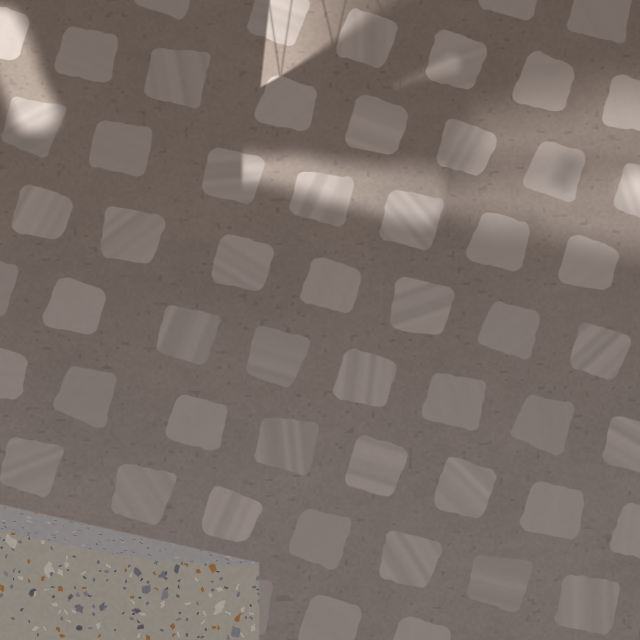
Write a three.js fragment shader that draws this pattern.

```glsl
// Slanted rows of pale rounded tiles set in rough taupe plaster, with a wider seam,
// dappled sunlight and a terrazzo block in the lower left corner.
// A skewed lattice places the tiles; soft capsules and half planes shape the light.
varying vec2 vUv;

float hash(vec2 p) {
  vec3 q = fract(vec3(p.xyx) * 0.1031);
  q += dot(q, q.yzx + 33.33);
  return fract((q.x + q.y) * q.z);
}

vec2 hash2(vec2 p) { return vec2(hash(p), hash(p + 47.3)); }

float noise(vec2 p) {
  vec2 i = floor(p), f = fract(p);
  f = f * f * (3.0 - 2.0 * f);
  return mix(mix(hash(i), hash(i + vec2(1, 0)), f.x),
             mix(hash(i + vec2(0, 1)), hash(i + vec2(1, 1)), f.x), f.y);
}

float cross2(vec2 a, vec2 b) { return a.x * b.y - a.y * b.x; }

mat2 rotation(float a) { return mat2(cos(a), sin(a), -sin(a), cos(a)); }

// Signed distance to the line a-b, positive on its left
float side(vec2 p, vec2 a, vec2 b) { return cross2(normalize(b - a), p - a); }

float roundBox(vec2 p, vec2 halfSize, float r) {
  vec2 q = abs(p) - halfSize + r;
  return length(max(q, 0.0)) + min(max(q.x, q.y), 0.0) - r;
}

// Blurred capsule whose radius runs from r0 to r1
float glow(vec2 p, vec2 a, vec2 b, float r0, float r1, float blur) {
  float t = clamp(dot(p - a, b - a) / dot(b - a, b - a), 0.0, 1.0);
  return 1.0 - smoothstep(-blur, blur, length(p - mix(a, b, t)) - mix(r0, r1, t));
}

// Lattice position: alternate rows shift, and a seam opens left of column zero
vec2 latticeCoord(vec2 p, vec2 origin, vec2 stepX, vec2 stepY) {
  vec2 d = p - origin;
  vec2 q = vec2(cross2(d, stepY), cross2(stepX, d)) / cross2(stepX, stepY);
  q.x += 0.369 * mod(floor(q.y + 0.5), 2.0);
  q.x += clamp(-q.x - 0.5, 0.0, 0.25);
  return q;
}

vec3 plaster(vec2 p) {
  vec3 c = mix(vec3(0.455, 0.415, 0.395), vec3(0.395, 0.345, 0.315), smoothstep(0.1, 1.0, p.y));
  float mottling = noise(p * 9.0) - 0.5 + 0.6 * (noise(p * vec2(35.0, 60.0)) - 0.5);
  float grain = noise(p * 230.0) - 0.5;
  float pits = smoothstep(0.83, 0.95, noise(p * vec2(120.0, 160.0) + 9.0));
  return c * (1.0 + 0.045 * mottling + 0.05 * grain - 0.08 * pits);
}

vec3 addTiles(vec3 wall, vec2 p) {
  vec2 q = latticeCoord(p, vec2(0.379, 0.589), vec2(0.1393, -0.0345), vec2(-0.0354, -0.1243));
  vec2 id = floor(q + 0.5), h = hash2(id + 60.0), k = hash2(id + 130.0);
  vec2 d = (q - id) * vec2(0.1435, 0.1293);
  // Each tile is slightly turned, tapered and rough at its rim
  vec2 e = rotation((h.x - 0.5) * 0.16) * d;
  e *= 1.0 + (k - 0.5) * e.yx * 5.0;
  float rim = (noise(p * 90.0) - 0.5) * 0.003;
  float dist = roundBox(e, vec2(0.043, 0.0395) + (h - 0.5) * 0.005, 0.011 + 0.006 * k.y) + rim;
  float veins = noise(vec2(dot(d, vec2(cos(h.y * 6.0), sin(h.y * 6.0))) * 110.0, h.x * 90.0));
  veins = (veins - 0.5) * mix(0.02, 0.11, step(0.5, k.x));
  vec3 tile = mix(vec3(0.525, 0.485, 0.465), vec3(0.475, 0.43, 0.405), smoothstep(0.1, 1.0, p.y));
  tile *= 1.0 + veins + (k.y - 0.5) * 0.07 + 0.015 * (noise(p * 200.0) - 0.5);
  return mix(wall, tile, 1.0 - smoothstep(-0.0015, 0.0015, dist));
}

float sunlight(vec2 p) {
  vec2 w = p + 0.018 * (vec2(noise(p * 17.0), noise(p * 17.0 + 40.0)) - 0.5);
  float corner = glow(w, vec2(0.0, 0.96), vec2(0.058, 0.825), 0.034, 0.036, 0.018);
  // Sharp wedge crossed by thin hanging cords
  float fade = smoothstep(0.42, 0.62, p.x);
  float wedge = smoothstep(0.0, 0.005 + 0.03 * fade, side(p, vec2(0.404, 0.859), vec2(0.66, 1.0)));
  wedge *= smoothstep(0.0, 0.005, side(p, vec2(0.419, 1.0), vec2(0.404, 0.859)));
  for (int i = 0; i < 3; i++) {
    vec2 foot = vec2(0.438, 0.877) + float(i) * vec2(0.0845, 0.044);
    vec2 tip = vec2(0.018, 1.0 - foot.y);
    float cords = max(glow(p, foot, foot + tip, 0.001, 0.001, 0.003),
                      glow(p, foot, foot + tip * vec2(-1, 1), 0.001, 0.001, 0.003));
    wedge *= 1.0 - 0.65 * cords;
  }
  wedge *= mix(1.0, 0.3, fade);
  // Beam that starts crisply and spreads to the right
  float beam = glow(w, vec2(0.39, 0.74), vec2(0.67, 0.695), 0.023, 0.042, 0.022);
  beam *= smoothstep(0.374, 0.382, p.x) * mix(0.85, 0.6, smoothstep(0.4, 0.7, p.x));
  float spread = 0.5 * glow(w, vec2(0.7, 0.69), vec2(1.02, 0.67), 0.025, 0.065, 0.04);
  float haze = 0.48 * glow(w, vec2(0.78, 0.78), vec2(1.02, 0.8), 0.04, 0.07, 0.06);
  float spot = 0.65 * glow(w, vec2(0.99, 0.7), vec2(1.04, 0.69), 0.025, 0.04, 0.025);
  float streak = 0.25 * glow(p, vec2(0.62, 0.867), vec2(0.705, 0.9), 0.003, 0.014, 0.01);
  float right = 1.0 - (1.0 - spread) * (1.0 - haze) * (1.0 - spot);
  right *= 1.0 - 0.6 * glow(w, vec2(0.88, 0.725), vec2(0.893, 0.745), 0.012, 0.016, 0.018);
  return max(max(max(corner, wedge), max(beam, right)), streak);
}

// Scatters angular stone chips over a base colour
vec3 addChips(vec3 base, vec2 p, float scale, float density) {
  vec2 g = p * scale, cell = floor(g);
  for (int n = 0; n < 9; n++) {
    vec2 id = cell + vec2(mod(float(n), 3.0), floor(float(n) / 3.0)) - 1.0;
    vec2 h = hash2(id + scale), k = hash2(id + scale + 81.0);
    vec2 d = rotation(h.x * 6.28) * (g - id - 0.2 - 0.6 * h);
    d.x += d.y * (k.x - 0.5);
    float dist = roundBox(d, vec2(0.16, 0.1) + 0.2 * k * k, 0.06) + 0.15 * (noise(g * 5.0) - 0.5);
    vec3 stone = mix(vec3(0.25, 0.25, 0.28), vec3(0.43, 0.43, 0.45), k.y);
    stone = mix(stone, vec3(0.52, 0.34, 0.17), step(0.62, k.x));
    stone = mix(stone, vec3(0.66, 0.63, 0.59), step(0.8, k.x));
    float inked = step(hash(id + 19.0), density) * (1.0 - smoothstep(-0.05, 0.05, dist));
    base = mix(base, stone, inked * 0.85);
  }
  return base;
}

vec3 addBlock(vec3 wall, vec2 p) {
  float t = max(1.0 - p.x / 0.404, 0.0);
  float topFace = smoothstep(-0.002, 0.002, p.y - 0.117 - 0.056 * t * t);
  vec3 front = addChips(vec3(0.55, 0.525, 0.49), p, 34.0, 0.38);
  front = addChips(front, p, 80.0, 0.42);
  vec3 top = addChips(vec3(0.53, 0.515, 0.51), vec2(p.x, (p.y + 0.225 * p.x) * 2.5), 75.0, 0.4);
  top = mix(top, vec3(0.53, 0.515, 0.515), 0.45);
  float mask = smoothstep(-0.002, 0.002, min(0.212 - 0.225 * p.x - p.y, 0.405 - p.x));
  return mix(wall, mix(front, top, topFace) * (0.98 + 0.04 * noise(p * 200.0)), mask);
}

void main() {
  vec3 color = addTiles(plaster(vUv), vUv);
  color *= mix(vec3(1.0), vec3(1.86, 1.93, 1.96), sunlight(vUv));
  gl_FragColor = vec4(addBlock(color, vUv), 1.0);
}
```
